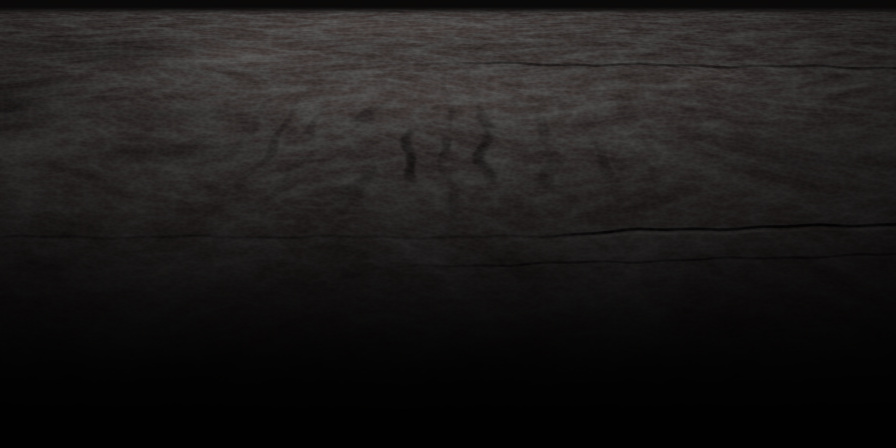
A WebGL 1 fragment shader for this texture:

```glsl
precision highp float;
// A dark, worn concrete floor receding to a horizon just below the top edge.
// Layered cellular noise in perspective gives stains and grain; a light falloff
// fades the foreground to black, and warped lines add drips and cracks.
uniform vec2 u_resolution;

vec2 hash2(vec2 p) {
  vec3 q = fract(p.xyx * vec3(0.1031, 0.1030, 0.0973));
  q += dot(q, q.yzx + 33.33);
  return fract((q.xx + q.yz) * q.zy);
}

// Distance to the nearest scattered point
float cellular(vec2 p) {
  vec2 cell = floor(p), local = fract(p);
  float nearest = 2.0;
  for (int y = -1; y <= 1; y++) {
    for (int x = -1; x <= 1; x++) {
      vec2 offset = vec2(float(x), float(y));
      vec2 delta = offset + hash2(cell + offset + 57.0) - local;
      nearest = min(nearest, dot(delta, delta));
    }
  }
  return sqrt(nearest);
}

// Layered cellular noise, centred near zero
float mottle(vec2 p) {
  float sum = 0.0, gain = 0.5;
  for (int i = 0; i < 4; i++) {
    sum += gain * (cellular(p) - 0.48);
    p = mat2(1.7, 0.5, -0.5, 1.9) * p + 9.7;
    gain *= 0.62;
  }
  return sum;
}

// Soft elliptical spot
float blot(vec2 uv, vec2 centre, vec2 radius) {
  vec2 d = (uv - centre) / radius;
  return exp(-dot(d, d));
}

// Thin horizontal line, never narrower than a pixel
float crack(float distanceToLine, float width) {
  float w = max(width, 0.8 / u_resolution.y);
  return 1.0 - smoothstep(0.3 * w, 1.5 * w, abs(distanceToLine));
}

void main() {
  vec2 uv = gl_FragCoord.xy / u_resolution;
  float depth = 1.0 / (1.14 - uv.y);
  vec2 ground = vec2((uv.x - 0.5) * 4.5 * sqrt(depth), 4.0 * depth);
  vec2 warp = 0.35 * vec2(sin(ground.y * 2.1 + ground.x), sin(ground.x * 2.7));

  // Light: black foreground, bright distance, dim sides
  float light = 0.245 * pow(smoothstep(0.04, 0.85, uv.y), 1.25);
  float side = (uv.x - 0.46) / 0.54;
  light *= 1.0 - 0.42 * side * side;

  // Broad stains, fine surface texture and grain
  float stains = mottle(ground * vec2(1.3, 0.9) + warp);
  float texture = mottle(uv * vec2(34.0, 46.0) + warp);
  float grain = cellular(uv * vec2(150.0, 125.0)) - 0.48;
  float shade = 1.0 + 0.65 * stains + 0.45 * texture + 0.22 * grain;

  // Worn bright areas and dark blotches
  float broken = clamp(0.8 + 1.6 * texture, 0.0, 1.5);
  shade += 0.26 * blot(uv, vec2(0.27, 0.88), vec2(0.09, 0.03));
  shade += 0.20 * blot(uv, vec2(0.42, 0.94), vec2(0.20, 0.03));
  shade += 0.16 * blot(uv, vec2(0.47, 0.79), vec2(0.25, 0.07));
  shade += 0.22 * broken * blot(uv, vec2(0.79, 0.83), vec2(0.06, 0.025));
  shade -= 0.35 * broken * blot(uv, vec2(0.12, 0.89), vec2(0.10, 0.025));
  shade -= 0.38 * broken * blot(uv, vec2(0.01, 0.77), vec2(0.08, 0.06));
  shade -= 0.24 * broken * blot(uv, vec2(0.19, 0.66), vec2(0.08, 0.025));
  shade -= 0.24 * broken * blot(uv, vec2(0.20, 0.745), vec2(0.07, 0.02));
  shade -= 0.22 * broken * blot(uv, vec2(0.90, 0.65), vec2(0.10, 0.06));

  // Drips fanning out toward the viewer
  float fan = (uv.x - 0.49) / (1.20 - uv.y);
  float wander = 0.9 * sin(uv.y * 31.0 + fan * 9.0) + 0.5 * sin(uv.y * 73.0 - fan * 21.0);
  float drip = smoothstep(0.35, 1.0, sin(fan * 66.0 + wander + 1.4 * sin(fan * 17.0)));
  float patchy = smoothstep(0.15, 0.65, cellular(vec2(fan * 12.0, uv.y * 13.0)));
  float dripArea = blot(uv, vec2(0.48, 0.66), vec2(0.20, 0.11));
  shade -= 0.42 * drip * patchy * dripArea;

  // Long joints and cracks
  float wobble = 0.002 * sin(uv.x * 37.0) + 0.0012 * sin(uv.x * 91.0);
  float right = smoothstep(0.56, 0.70, uv.x);
  float joint = uv.y - mix(0.471, 0.482 + 0.05 * (uv.x - 0.64), right) - wobble;
  shade -= mix(0.22, 0.75, right) * crack(joint, 0.0035);
  shade += 0.20 * right * crack(joint + 0.009, 0.003);
  float lower = uv.y - 0.406 - 0.052 * (uv.x - 0.5) + wobble;
  shade -= 0.38 * smoothstep(0.35, 0.6, uv.x) * crack(lower, 0.003);
  float upper = uv.y - 0.857 + 0.02 * (uv.x - 0.6) - wobble;
  shade -= 0.40 * smoothstep(0.42, 0.6, uv.x) * crack(upper, 0.003);

  // Horizon edge, with a faint dark wall above it
  float floorMask = 1.0 - smoothstep(0.966, 0.986, uv.y);
  float value = mix(0.03, light * max(shade, 0.1), floorMask);

  // Warm tint in the darker stains
  float warmth = smoothstep(0.05, -0.3, stains + texture);
  vec3 tint = mix(vec3(1.02, 1.0, 0.98), vec3(1.06, 0.95, 0.93), warmth);
  gl_FragColor = vec4(value * tint + vec3(0.008, 0.005, 0.005), 1.0);
}
```
